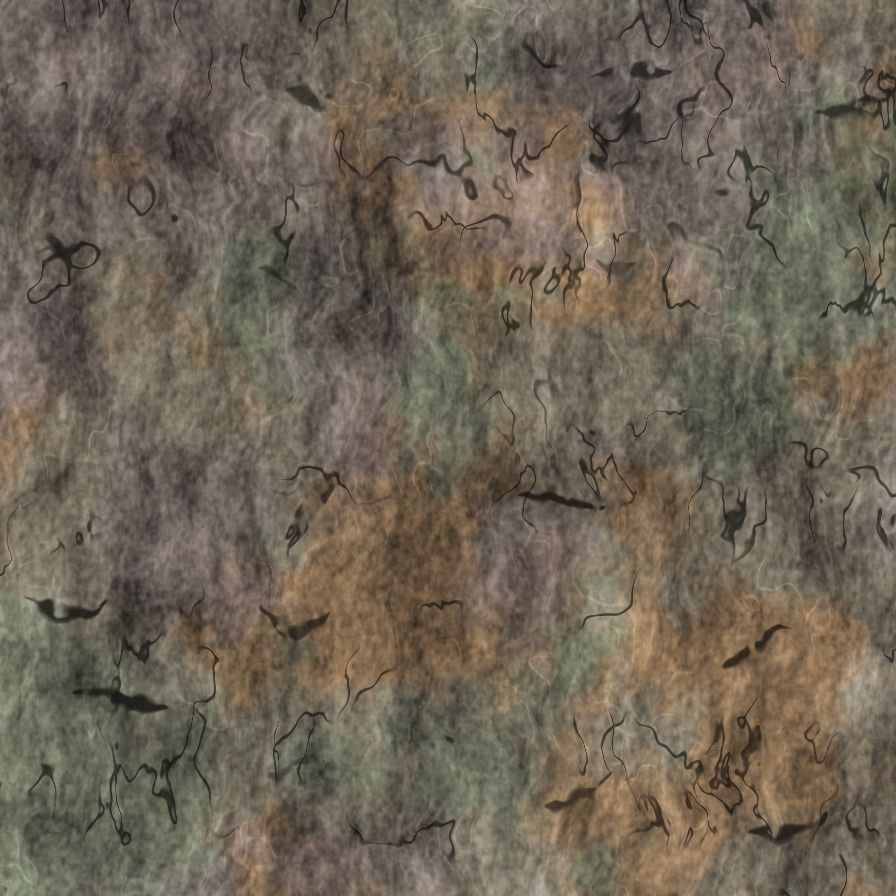
A Shadertoy shader for this texture:

```glsl
// Weathered bark-like rock: mottled grey-brown blotches, upright streaks and
// fine embossed grain from layered value noise, tinted with moss, rust and
// lilac stains, then cut by hairline cracks and ragged dark scars.

const vec3 STONE = vec3(1.075, 1.0, 0.872);
const vec3 MOSS  = vec3(0.90, 1.03, 0.99);
const vec3 RUST  = vec3(1.12, 0.97, 0.83);
const vec3 LILAC = vec3(1.01, 0.975, 1.09);
const float MEAN_TONE = 0.402;
const float SCAR_COLUMNS = 4.0;
const int SCAR_COUNT = 16;

float hash(vec2 p) {
    vec3 q = fract(vec3(p.xyx) * 0.1031);
    q += dot(q, q.yzx + 33.33);
    return fract((q.x + q.y) * q.z);
}

float noise(vec2 p) {
    vec2 cell = floor(p);
    vec2 f = fract(p);
    f = f * f * (3.0 - 2.0 * f);
    float low = mix(hash(cell), hash(cell + vec2(1, 0)), f.x);
    float high = mix(hash(cell + vec2(0, 1)), hash(cell + vec2(1, 1)), f.x);
    return mix(low, high, f.y);
}

// Layered noise in 0..1; each octave is turned to hide the lattice.
float fbm(vec2 p, int octaves, float gain) {
    const mat2 turn = mat2(1.6, 1.2, -1.2, 1.6);
    float sum = 0.0, weight = 1.0, total = 0.0;
    for (int i = 0; i < octaves; i++) {
        sum += weight * noise(p);
        total += weight;
        weight *= gain;
        p = turn * p + 17.3;
    }
    return sum / total;
}

vec2 warp(vec2 p, float frequency, float amount) {
    vec2 q = p * frequency;
    return p + amount * (vec2(fbm(q + 3.1, 3, 0.5), fbm(q + 51.7, 3, 0.5)) - 0.5);
}

// Rough surface height, stretched upright.
float surface(vec2 p) {
    return fbm(p * vec2(46.0, 27.0) + 80.0, 4, 0.7);
}

// Thin broken lines along the middle level of a noise field.
float hairline(vec2 p, vec2 frequency, float width, float seed) {
    float level = abs(fbm(p * frequency + seed, 4, 0.5) - 0.5);
    float mask = smoothstep(0.58, 0.74, noise(p * 12.0 + seed));
    return mask * (1.0 - smoothstep(width * 0.2, width, level));
}

// A ragged bowed gash (x) and the dim smear hanging below it (y).
vec2 scar(vec2 p, vec2 centre, float halfWidth, float tilt, float bend) {
    vec2 q = p - centre;
    float along = q.x / halfWidth;
    float across = q.y - tilt * q.x - bend * halfWidth * along * along;
    float taper = max(1.0 - along * along, 0.0);
    float ragged = noise(p * vec2(95.0, 120.0));
    float thickness = 0.011 * taper * (0.25 + ragged);
    float gash = 1.0 - smoothstep(thickness * 0.3, thickness + 0.002, abs(across));
    gash *= smoothstep(0.0, 0.2, taper) * smoothstep(0.12, 0.5, ragged);
    float smear = exp(-pow(q.x / (halfWidth * 0.45), 2.0));
    smear *= smoothstep(0.01, -0.02, q.y) * smoothstep(-0.16, -0.03, q.y);
    return vec2(gash, smear * noise(p * vec2(90.0, 16.0)));
}

vec2 scatterScars(vec2 p) {
    vec2 marks = vec2(0.0);
    for (int i = 0; i < SCAR_COUNT; i++) {
        float id = float(i);
        vec2 cell = vec2(mod(id, SCAR_COLUMNS), floor(id / SCAR_COLUMNS));
        vec2 jitter = vec2(hash(cell + 7.1), hash(cell + 23.7));
        vec2 centre = (cell + 0.1 + 0.8 * jitter) / SCAR_COLUMNS;
        float size = hash(cell + 41.3);
        float tilt = hash(cell + 62.9) * 0.9 - 0.3;
        float bend = 0.35 * hash(cell + 88.2);
        vec2 mark = scar(p, centre, mix(0.018, 0.055, size), tilt, bend);
        marks = max(marks, mark * mix(0.45, 1.0, size));
    }
    return marks;
}

// Broad stains: moss and lilac favour the top, rust the bottom.
vec3 stain(vec2 p) {
    float moss = smoothstep(0.48, 0.70, fbm(p * 6.0 + 11.0, 4, 0.6));
    float rust = smoothstep(0.44, 0.68, fbm(p * 7.0 + 37.0, 4, 0.6) + 0.14 * (0.5 - p.y));
    float lilac = smoothstep(0.47, 0.68, fbm(p * 5.0 + 63.0, 4, 0.6) + 0.16 * (p.y - 0.6));
    vec3 tint = mix(vec3(1.0), RUST, rust);
    tint = mix(tint, MOSS, moss * 0.85);
    return mix(tint, LILAC, lilac * 0.7);
}

void mainImage(out vec4 fragColor, in vec2 fragCoord) {
    vec2 uv = fragCoord / iResolution.y;
    vec2 p = warp(uv, 14.0, 0.045);

    // Tone from coarse to fine
    float broad = fbm(uv * vec2(5.0, 4.0) + 5.0, 3, 0.5) - 0.5;
    float blotch = fbm(p * vec2(21.0, 13.0) + 29.0, 4, 0.55) - 0.5;
    float streak = fbm(p * vec2(75.0, 13.0) + 47.0, 3, 0.55) - 0.5;
    float grain = fbm(uv * vec2(170.0, 125.0), 2, 0.6) - 0.5;
    float relief = surface(p) - surface(p + vec2(0.003, -0.005));
    float tone = MEAN_TONE + 0.21 * broad + 0.34 * blotch + 0.22 * streak;
    tone += 0.19 * grain + 0.24 * relief;

    // Pale flaky curls
    float curl = 1.0 - smoothstep(0.0, 0.07, abs(noise(p * vec2(55.0, 36.0) + 9.0) - 0.5));
    tone += 0.09 * curl * smoothstep(0.48, 0.72, fbm(p * 17.0 + 71.0, 3, 0.5));

    // Cracks and scars
    float crack = max(hairline(p, vec2(11.0, 8.0), 0.016, 13.0),
                      hairline(p, vec2(24.0, 10.0), 0.022, 57.0));
    vec2 scars = scatterScars(warp(uv, 22.0, 0.035));
    tone *= 1.0 - 0.42 * scars.y;
    tone *= 1.0 - 0.55 * crack;
    tone = mix(tone, 0.09, 0.88 * scars.x);

    vec3 stone = mix(STONE, vec3(1.04, 1.0, 0.92), smoothstep(0.45, 0.75, tone));
    vec3 color = max(tone, 0.05) * stone * stain(uv + 0.4 * (p - uv));
    fragColor = vec4(clamp(color, 0.0, 1.0), 1.0);
}
```
